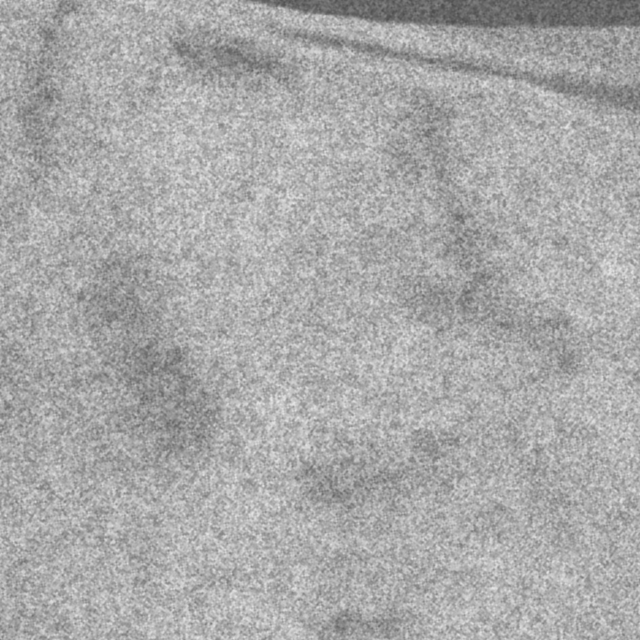
This texture is drawn by a Shadertoy shader. Its source:

```glsl
// Weathered grey stone seen as a grainy monochrome print: soft dark stains,
// a pale ridge with a dark vein near the top, and a dark strip above it.
// Stains are blurred segments, flecks are cellular noise, grain is layered noise.

const int STAIN_COUNT = 12;

// Segment end points of each stain
const vec4 STAINS[STAIN_COUNT] = vec4[](
    vec4(0.30, 0.925, 0.43, 0.895), vec4(0.10, 1.00, 0.06, 0.86),
    vec4(0.06, 0.86, 0.07, 0.74),   vec4(0.07, 0.74, 0.01, 0.67),
    vec4(0.65, 0.85, 0.71, 0.69),   vec4(0.71, 0.69, 0.76, 0.51),
    vec4(0.67, 0.54, 0.88, 0.46),   vec4(0.63, 0.78, 0.64, 0.74),
    vec4(0.19, 0.54, 0.28, 0.33),   vec4(0.50, 0.24, 0.68, 0.29),
    vec4(0.51, 0.02, 0.60, 0.03),   vec4(0.80, 0.31, 0.90, 0.19));

// Blur radius and darkness of each stain
const vec2 STAIN_LOOK[STAIN_COUNT] = vec2[](
    vec2(0.036, 0.13), vec2(0.022, 0.09), vec2(0.027, 0.10),
    vec2(0.030, 0.06), vec2(0.028, 0.10), vec2(0.034, 0.09),
    vec2(0.038, 0.09), vec2(0.028, 0.07), vec2(0.060, 0.10),
    vec2(0.034, 0.08), vec2(0.026, 0.09), vec2(0.030, 0.04));

float hash(vec2 p) {
    vec3 q = fract(vec3(p.xyx) * 0.1031);
    q += dot(q, q.yzx + 33.33);
    return fract((q.x + q.y) * q.z);
}

float valueNoise(vec2 p) {
    vec2 i = floor(p), f = fract(p);
    f = f * f * (3.0 - 2.0 * f);
    float low = mix(hash(i), hash(i + vec2(1, 0)), f.x);
    float high = mix(hash(i + vec2(0, 1)), hash(i + vec2(1, 1)), f.x);
    return mix(low, high, f.y);
}

// Signed layered noise, roughly -0.5 to 0.5
float layeredNoise(vec2 p) {
    float sum = 0.0, weight = 0.5;
    for (int i = 0; i < 4; i++) {
        sum += weight * (valueNoise(p) - 0.5);
        p = mat2(1.6, 1.2, -1.2, 1.6) * p + 7.3;
        weight *= 0.6;
    }
    return sum;
}

// Cellular noise: soft dots of random strength around jittered points
float cellFlecks(vec2 p, float radius) {
    vec2 cell = floor(p);
    float fleck = 0.0;
    for (int y = -1; y <= 1; y++)
    for (int x = -1; x <= 1; x++) {
        vec2 c = cell + vec2(x, y);
        vec2 d = c + vec2(hash(c + 11.0), hash(c + 47.0)) - p;
        float strength = smoothstep(0.45, 1.0, hash(c + 83.0));
        fleck = max(fleck, strength * exp(-dot(d, d) / (radius * radius)));
    }
    return fleck;
}

float segmentDistance(vec2 p, vec2 a, vec2 b) {
    vec2 pa = p - a, ba = b - a;
    return length(pa - ba * clamp(dot(pa, ba) / dot(ba, ba), 0.0, 1.0));
}

float bell(float d, float width) {
    return exp(-d * d / (width * width));
}

float stainDarkness(vec2 p) {
    float dark = 0.0;
    for (int i = 0; i < STAIN_COUNT; i++) {
        float d = segmentDistance(p, STAINS[i].xy, STAINS[i].zw);
        dark = max(dark, STAIN_LOOK[i].y * bell(d, STAIN_LOOK[i].x));
    }
    return dark;
}

// Pale ridge, dark vein and the dark strip along the top edge
float addTopBands(float tone, vec2 p) {
    float x = p.x;
    float ridgeY = 1.0 - 0.28 * (x - 0.2) + 0.04 * bell(x - 0.82, 0.1);
    float veinY = 0.95 - 0.19 * (x - 0.44);
    float veinWidth = mix(0.008, 0.025, smoothstep(0.78, 1.0, x));
    float veinFade = smoothstep(0.36, 0.5, x);
    float stripY = 0.957 + 0.26 * pow(max(0.78 - x, 0.0), 2.0);

    float shelf = smoothstep(0.0, 0.02, p.y - veinY) * smoothstep(0.55, 0.9, x);
    tone -= 0.07 * shelf;
    tone = mix(tone, 0.72, 0.7 * bell(p.y - veinY - 0.028, 0.013) * veinFade);
    tone = mix(tone, 0.47, 0.85 * bell(p.y - veinY, veinWidth) * veinFade);
    tone = mix(tone, 0.73, 0.75 * bell(p.y - ridgeY, 0.0075));
    return mix(tone, 0.41, smoothstep(-0.004, 0.006, p.y - stripY));
}

void mainImage(out vec4 fragColor, in vec2 fragCoord) {
    vec2 uv = fragCoord / iResolution.xy;
    vec2 warp = vec2(layeredNoise(uv * 22.0), layeredNoise(uv * 22.0 + 40.0));

    // Broad mottling and stains
    float stain = stainDarkness(uv + 0.05 * warp);
    float tone = 0.69 + 0.10 * layeredNoise(uv * 5.0 + 3.0);
    tone += 0.09 * layeredNoise(uv * vec2(26.0, 32.0));
    tone -= stain;
    tone += 0.035 * bell(length(uv - vec2(0.57, 0.42)), 0.14);
    tone += 0.030 * bell(length(uv - vec2(0.28, 0.72)), 0.15);
    tone -= 0.025 * smoothstep(0.35, 0.0, uv.x);
    tone += 0.10 * bell(length(uv - vec2(0.088, 0.725)), 0.016);

    // Small smudges, denser to the eye inside the stains
    float flecks = cellFlecks(uv * vec2(40.0, 52.0) + warp, 0.42);
    tone -= flecks * (0.07 + 0.3 * stain);

    tone = addTopBands(tone, uv + 0.006 * warp);

    // Fine grain, weaker in the darkest parts
    vec2 turned = mat2(0.8, 0.6, -0.6, 0.8) * uv;
    float grain = 0.20 * (valueNoise(uv * 236.0) - 0.5);
    grain += 0.19 * (valueNoise(turned * 330.0 + 90.0) - 0.5);
    tone += grain * mix(0.6, 1.0, smoothstep(0.4, 0.6, tone));

    fragColor = vec4(vec3(clamp(tone, 0.0, 1.0)), 1.0);
}
```
